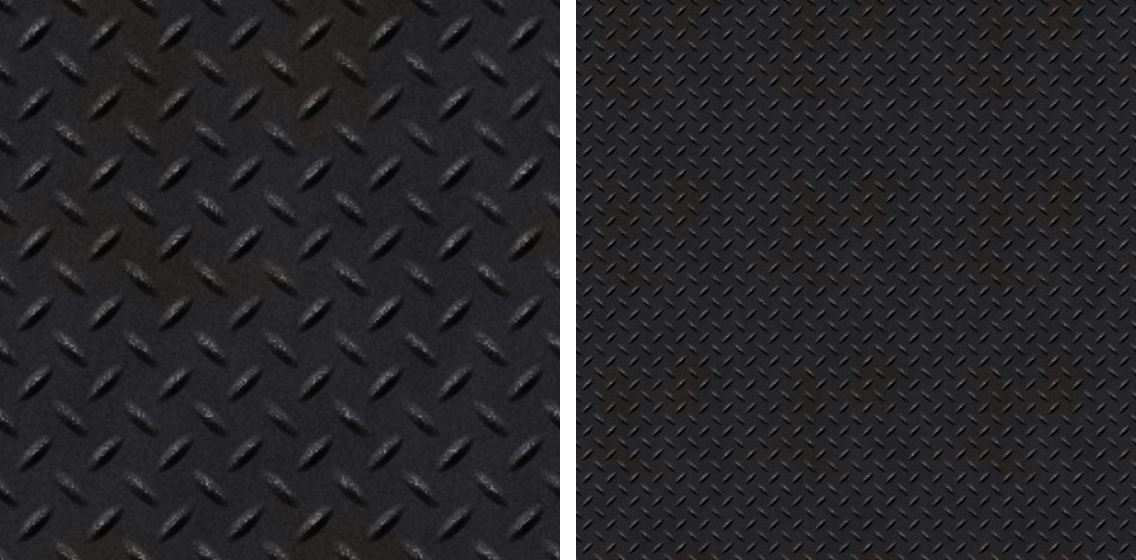
Left: one tile. Right: repeated 3 by 3.
This texture is drawn by a Shadertoy shader. Its source:

```glsl
// Dark steel tread plate: an 8 by 8 grid of raised lugs, leaning alternately
// right and left. A height field is lit by its slope from the upper left, then
// wrapped noise adds grain, glints on the lugs and faint patches of rust.

const float REPEATS = 8.0;
const vec2 LUG_SIZE = vec2(0.40, 0.135);   // half length, half width in cells
const vec2 LIGHT_DIR = vec2(-0.37, 0.93);
const vec3 STEEL = vec3(0.144, 0.144, 0.159);
const vec3 RUST = vec3(0.150, 0.138, 0.132);
const vec3 GLINT = vec3(0.98, 0.98, 1.0);
const vec3 WARM_GLINT = vec3(1.0, 0.94, 0.88);

float hash(vec2 p, float seed) {
    vec3 q = fract(vec3(p.xyx) * 0.1031 + seed * 0.137);
    q += dot(q, q.yzx + 33.33);
    return fract((q.x + q.y) * q.z);
}

// Value noise that wraps after a whole number of cells
float noise(vec2 uv, float period, float seed) {
    vec2 p = uv * period;
    vec2 i = floor(p);
    vec2 f = fract(p);
    f = f * f * (3.0 - 2.0 * f);
    vec2 a = mod(i, period);
    vec2 b = mod(i + 1.0, period);
    return mix(mix(hash(a, seed), hash(vec2(b.x, a.y), seed), f.x),
               mix(hash(vec2(a.x, b.y), seed), hash(b, seed), f.x), f.y);
}

float fbm(vec2 uv, float period, float seed) {
    float sum = 0.0;
    float weight = 0.5;
    for (int k = 0; k < 4; k++) {
        sum += weight * noise(uv, period, seed + float(k));
        period *= 2.0;
        weight *= 0.5;
    }
    return sum / 0.9375;
}

// One lug per cell; lean is +1 for a rising lug and -1 for a falling one
float lug(vec2 p, float lean) {
    vec2 cell = mod(floor(p), REPEATS);
    vec2 q = fract(p) - 0.5;
    q.y *= lean;
    vec2 axes = vec2(q.x + q.y, q.y - q.x) * 0.7071;
    float vary = mix(0.88, 1.12, hash(cell, 3.0 + lean));
    return vary * (1.0 - smoothstep(0.0, 1.0, length(axes / LUG_SIZE)));
}

float plateHeight(vec2 p) {
    return lug(p, 1.0) + lug(p + 0.5, -1.0);
}

// Rise of the surface facing the light, by central difference
float facing(vec2 p) {
    vec2 d = LIGHT_DIR * 0.02;
    return (plateHeight(p - d) - plateHeight(p + d)) / 0.04;
}

void mainImage(out vec4 fragColor, in vec2 fragCoord) {
    vec2 uv = fragCoord / iResolution.xy;
    vec2 p = uv * REPEATS - vec2(0.0, 0.03);

    // Base metal with rust patches and slow tonal drift
    float rust = smoothstep(0.46, 0.72, fbm(uv, 5.0, 11.0));
    vec3 color = mix(STEEL, RUST, rust);
    color *= mix(0.88, 1.12, fbm(uv, 8.0, 21.0));

    // Fine grain
    float grain = noise(uv, 256.0, 31.0) + noise(uv, 200.0, 37.0) - 1.0;
    color += 0.032 * grain;

    // Relief: deep shade below each lug, softer light above it
    float height = plateHeight(p);
    float slope = facing(p);
    float lit = max(slope, 0.0);
    float shade = max(-slope, 0.0);
    color *= 1.0 - 0.95 * (1.0 - exp(-0.24 * shade));
    color += GLINT * 0.010 * lit;

    // Worn crests with speckled glints
    float speck = smoothstep(0.4, 0.9, noise(uv, 230.0, 41.0));
    float crest = height * exp(-0.25 * shade);
    color += mix(GLINT, WARM_GLINT, rust) * crest * (0.05 + 0.22 * speck);

    fragColor = vec4(clamp(color, 0.0, 1.0), 1.0);
}
```
